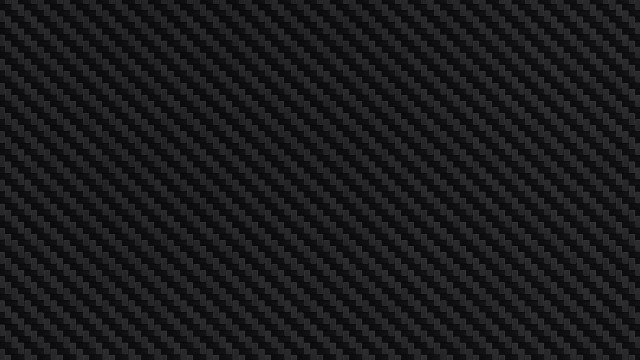
This texture is drawn by a WebGL 2 fragment shader. Its source:

```glsl
#version 300 es
precision highp float;
// Dark carbon fibre twill: upright grey tows stepping down to the right over black cross tows.

uniform vec2 u_resolution;
out vec4 outColor;

const vec2 CELLS = vec2(98.5, 59.6);        // tow widths across and down the canvas
const vec2 PHASE = vec2(0.25, 0.1);         // weave offset, in cells
const float TWILL = 4.0;                    // cells per weave repeat
const vec2 TOW_HALF = vec2(0.48, 0.97);     // half size of a raised tow, in cells
const float CORNER = 0.17;
const float RIM_WIDTH = 0.13;
const vec3 BLACK_TOW = vec3(0.049, 0.049, 0.057);
const vec3 BLACK_SHEEN = vec3(0.085, 0.085, 0.094);
const vec3 GREY_TOW = vec3(0.150, 0.150, 0.158);
const vec3 RIM = vec3(0.215, 0.215, 0.222);
const float TOW_VARIATION = 0.14;
const float FIBRE_GRAIN = 0.10;

float hash(vec2 p) {
    vec3 q = fract(vec3(p.xyx) * 0.1031);
    q += dot(q, q.yzx + 33.33);
    return fract((q.x + q.y) * q.z);
}

float noise(vec2 p) {
    vec2 i = floor(p), f = fract(p);
    f = f * f * (3.0 - 2.0 * f);
    float low = mix(hash(i), hash(i + vec2(1.0, 0.0)), f.x);
    float high = mix(hash(i + vec2(0.0, 1.0)), hash(i + vec2(1.0)), f.x);
    return mix(low, high, f.y);
}

float roundedBox(vec2 p, vec2 halfSize, float radius) {
    vec2 q = abs(p) - halfSize + radius;
    return length(max(q, 0.0)) + min(max(q.x, q.y), 0.0) - radius;
}

// Cross tow: one cell high and two wide, with a soft highlight along its length.
vec3 blackTow(vec2 p) {
    float row = floor(p.y);
    float along = (mod(p.x + row, TWILL) - 2.0) * 0.5;
    float across = fract(p.y) - 0.5;
    float id = floor((p.x + row) / TWILL);
    float sheen = smoothstep(0.15, 0.9, along) * (1.0 - 2.4 * across * across);
    vec3 color = mix(BLACK_TOW, BLACK_SHEEN, 0.65 * sheen);
    color *= 1.0 - 0.22 * smoothstep(0.32, 0.5, abs(across));
    return color * (1.0 + TOW_VARIATION * (hash(vec2(id + 70.0, row)) - 0.5));
}

// Raised tow: one cell wide and two high, with vertical fibres and a pale rim.
vec3 greyTow(vec2 p, vec2 local, vec2 id, float d, float pixel) {
    float fibres = noise(p * vec2(5.0, 0.8)) - 0.5;
    float tone = 1.0 + TOW_VARIATION * (hash(id) - 0.5) + FIBRE_GRAIN * fibres;
    vec3 color = GREY_TOW * tone * (1.0 + 0.06 * local.y);
    float rim = smoothstep(-RIM_WIDTH - pixel, -RIM_WIDTH + pixel, d);
    float light = 0.55 + 0.2 * local.y + 0.25 * local.x;
    return mix(color, RIM, rim * clamp(light, 0.0, 1.0));
}

void main() {
    vec2 uv = gl_FragCoord.xy / u_resolution;
    vec2 p = uv * CELLS + PHASE;
    float pixel = 0.5 * max(CELLS.x / u_resolution.x, CELLS.y / u_resolution.y);

    // Each column drops one cell, which forms the diagonal.
    float column = floor(p.x);
    float climb = p.y + column;
    vec2 local = vec2(fract(p.x) - 0.5, mod(climb, TWILL) - 1.0);
    if (local.y > 2.0) local.y -= TWILL;
    vec2 id = vec2(column, floor((climb + 1.0) / TWILL));
    float d = roundedBox(local, TOW_HALF, CORNER);

    vec3 color = blackTow(p);
    color *= 1.0 - 0.25 * exp(-6.0 * max(d, 0.0));
    color = mix(color, greyTow(p, local, id, d, pixel), smoothstep(pixel, -pixel, d));

    // Broad, faint change of light over the sheet.
    float glow = smoothstep(0.05, 0.8, length((uv - vec2(0.3, 0.75)) * vec2(1.0, 0.7)));
    color *= 0.93 + 0.13 * glow + 0.05 * (noise(uv * vec2(5.0, 3.0)) - 0.5);
    outColor = vec4(color, 1.0);
}
```
